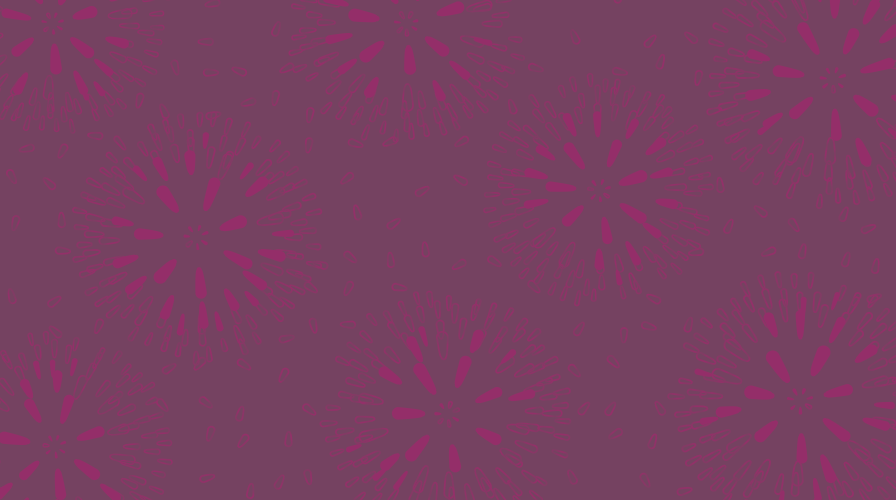
Give the GLSL for this pattern, as a WebGL 2 fragment shader.

```glsl
#version 300 es
precision highp float;
// Tone-on-tone plum print: staggered bursts of teardrop petals with loose outlined seeds between.

uniform vec2 u_resolution;
out vec4 outColor;

const float TAU = 6.2831853;

float hash(vec2 p) {
  vec3 q = fract(vec3(p.xyx) * vec3(0.1031, 0.1030, 0.0973));
  q += dot(q, q.yzx + 33.33);
  return fract((q.x + q.y) * q.z);
}

float cornerGradient(vec2 cell, vec2 offset) {
  float a = TAU * hash(cell + 71.0);
  return dot(vec2(cos(a), sin(a)), offset);
}

float gradientNoise(vec2 p) {
  vec2 i = floor(p), f = fract(p);
  vec2 u = f * f * f * (f * (f * 6.0 - 15.0) + 10.0);
  vec2 e = vec2(1.0, 0.0);
  return mix(mix(cornerGradient(i, f), cornerGradient(i + e, f - e), u.x),
             mix(cornerGradient(i + e.yx, f - e.yx), cornerGradient(i + 1.0, f - 1.0), u.x), u.y);
}

// Distance to a drop lying on x, narrower at the left end.
float teardrop(vec2 p, float halfLength, float width) {
  float t = clamp(p.x / (2.0 * halfLength) + 0.5, 0.0, 1.0);
  return length(p - vec2((2.0 * t - 1.0) * halfLength, 0.0)) - width * mix(0.42, 1.0, sqrt(t));
}

float coverage(float d, float px) {
  return clamp(0.5 - d / px, 0.0, 1.0);
}

// Staggered rows, each with its own drift and a shifted middle column.
vec2 burstCentre(int row, float col) {
  vec2 start[3] = vec2[3](vec2(0.47, 0.46), vec2(1.68, 2.25), vec2(0.45, 4.08));
  vec2 stride[3] = vec2[3](vec2(3.19, 0.195), vec2(3.45, 0.40), vec2(3.34, -0.24));
  vec2 bend[3] = vec2[3](vec2(0.17, 0.08), vec2(0.0), vec2(-0.31, 0.24));
  return start[row] + stride[row] * col + bend[row] * col * (2.0 - col);
}

// Concentric rings of petals; x is the solid ink, y the outline ink.
vec2 burst(vec2 p, float seed, float px) {
  float count[6] = float[6](7.0, 7.0, 14.0, 28.0, 38.0, 46.0);
  float radius[6] = float[6](0.08, 0.36, 0.63, 0.74, 0.88, 1.01);
  float halfLength[6] = float[6](0.02, 0.105, 0.085, 0.07, 0.06, 0.05);
  float width[6] = float[6](0.014, 0.054, 0.045, 0.030, 0.026, 0.022);
  float solidShare[6] = float[6](0.6, 1.0, 0.6, 0.12, 0.04, 0.0);
  vec2 ink = vec2(0.0);
  for (int i = 0; i < 6; i++) {
    float n = count[i];
    float phase = 0.33 + 0.8 * float(i / 2) + 0.12 * (hash(vec2(seed, 5.0)) - 0.5);
    float id = floor((atan(p.y, p.x) - phase) * n / TAU + 0.5);
    vec2 key = vec2(mod(id, n) + 17.0 * float(i), seed);
    float a = id * TAU / n + phase + (hash(key) - 0.5) * (i < 2 ? 0.9 : 1.5) / n;
    vec2 q = mat2(cos(a), -sin(a), sin(a), cos(a)) * p;
    q.x -= radius[i] + (hash(key + 3.1) - 0.5) * 0.09 * step(0.5, float(i));
    float d = teardrop(q, halfLength[i] * mix(0.8, 1.15, hash(key + 7.7)),
                       width[i] * mix(0.85, 1.1, hash(key + 9.3)));
    float present = step(hash(key + 15.9), i < 4 ? 1.0 : 0.85);
    float solid = step(hash(key + 12.5), solidShare[i]);
    ink.x = max(ink.x, coverage(d, px) * solid);
    ink.y = max(ink.y, coverage(abs(d) - 0.0075, px) * (1.0 - solid) * present);
  }
  return ink;
}

void main() {
  // The canvas is 4.28 units tall.
  float px = 4.28 / u_resolution.y;
  vec2 p = gl_FragCoord.xy * px;

  // One loose seed in each small cell
  vec2 cell = floor(p / 0.32);
  vec2 seedCentre = (cell + 0.5 + 0.5 * (vec2(hash(cell), hash(cell + 41.0)) - 0.5)) * 0.32;
  float clearance = 10.0;

  vec2 ink = vec2(0.0);
  for (int row = 0; row < 3; row++) {
    for (int col = 0; col < 3; col++) {
      vec2 centre = burstCentre(row, float(col));
      float seed = float(row * 3 + col) + 1.0;
      // Sizes swell and shrink along the sequence
      float size = 0.93 + 0.08 * cos((seed - 3.0) * TAU / 6.5);
      ink = max(ink, burst((p - centre) / size, seed, px / size));
      clearance = min(clearance, length(seedCentre - centre) / size);
    }
  }

  float a = TAU * hash(cell + 13.0);
  vec2 q = mat2(cos(a), -sin(a), sin(a), cos(a)) * (p - seedCentre);
  float d = teardrop(q, 0.042, 0.028);
  float shown = step(1.08, clearance) * step(hash(cell + 29.0), 0.8);
  ink.y = max(ink.y, shown * coverage(abs(d) - 0.0075, px));

  // Fine outlines print unevenly
  float wear = clamp(0.76 + 0.9 * gradientNoise(p * 14.0), 0.25, 1.0);
  vec3 color = vec3(0.46, 0.26, 0.38);
  color = mix(color, vec3(0.575, 0.19, 0.41), ink.y * wear);
  color = mix(color, vec3(0.58, 0.18, 0.41), ink.x);
  outColor = vec4(color, 1.0);
}
```
